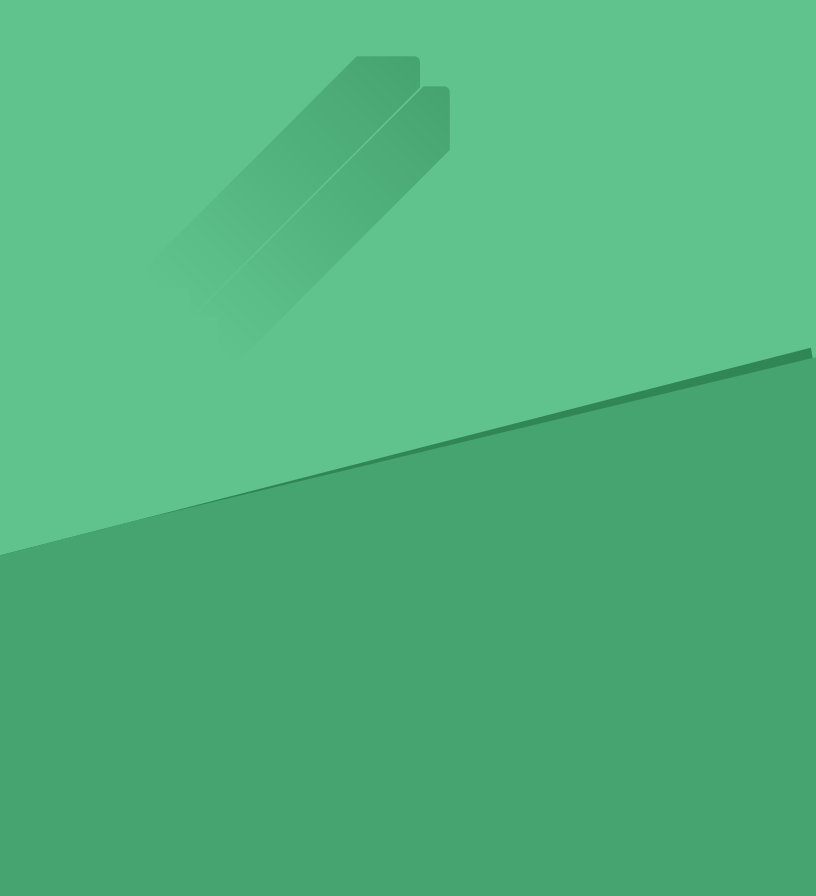
Reproduce this background procedurally as a Shadertoy shader.

```glsl
// Flat green backdrop: a pale field above a sloping darker field, a thin
// shadow wedge along their border, and two diagonal bands that fade away.
// Half-planes and distance functions, in units of the canvas height.

const vec3 PALE_GREEN = vec3(0.376, 0.765, 0.555);
const vec3 MID_GREEN  = vec3(0.275, 0.643, 0.440);
const vec3 DEEP_GREEN = vec3(0.190, 0.525, 0.335);

// Coverage of a shape from its signed distance (negative inside).
float coverage(float dist, float pixel) {
    return clamp(0.5 - dist / pixel, 0.0, 1.0);
}

// Signed distance to the region below a line, given as (height at x = 0, slope).
float belowLine(vec2 p, vec2 line) {
    return (p.y - line.x - line.y * p.x) / sqrt(1.0 + line.y * line.y);
}

// Region left of and below a corner, with the corner rounded.
float roundedCorner(vec2 p, vec2 corner, float radius) {
    vec2 q = p - corner + radius;
    return length(max(q, 0.0)) + min(max(q.x, q.y), 0.0) - radius;
}

// Diagonal band: "sides" bounds x - y, "notch" cuts its lower end.
float diagonalBand(vec2 p, vec2 corner, vec2 sides, vec2 notch) {
    float across = p.x - p.y;
    float strip = max(sides.x - across, across - sides.y) * 0.7071;
    float tail = min(notch.x - p.x, notch.y - p.y);
    return max(max(strip, tail), roundedCorner(p, corner, 0.0065));
}

void mainImage(out vec4 fragColor, in vec2 fragCoord) {
    vec2 p = fragCoord / iResolution.y;
    float pixel = 1.0 / iResolution.y;
    vec3 color = PALE_GREEN;

    // Two bands, strongest at the upper right
    float upperBand = diagonalBand(p, vec2(0.4688, 0.9372),
                                   vec2(-0.5391, -0.4336), vec2(0.211, 0.678));
    float lowerBand = diagonalBand(p, vec2(0.5020, 0.9036),
                                   vec2(-0.4310, -0.3307), vec2(0.2435, 0.646));
    float fade = clamp((p.x + p.y - 0.85) / 0.54, 0.0, 1.0);
    float bands = max(coverage(upperBand, pixel), coverage(lowerBand, pixel));
    color = mix(color, MID_GREEN, bands * fade);

    // Shadow wedge, cut off near the right border
    float upperEdge = belowLine(p, vec2(0.3802, 0.2561));
    float lowerEdge = belowLine(p, vec2(0.3825, 0.2403));
    float wedgeEnd = p.x - 0.905 - 0.17 * (0.612 - p.y);
    color = mix(color, DEEP_GREEN, coverage(max(upperEdge, wedgeEnd), pixel));

    // Lower field
    color = mix(color, MID_GREEN, coverage(max(upperEdge, lowerEdge), pixel));

    fragColor = vec4(color, 1.0);
}
```
